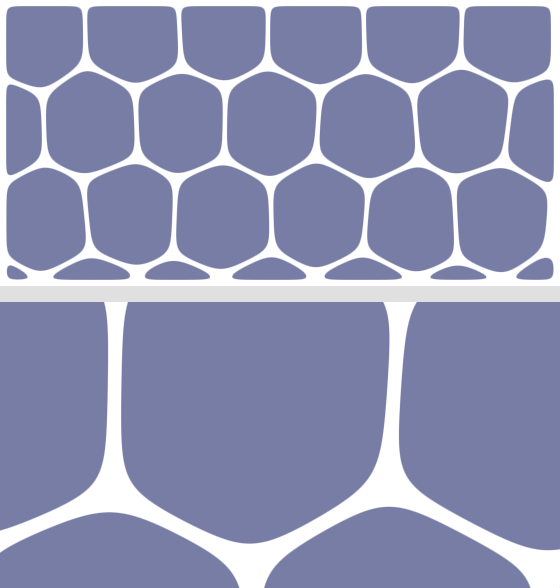
Top: the whole. Bottom: its middle third, enlarged.
Reproduce this pattern procedurally as a Shadertoy shader.

```glsl
// Rounded, slightly irregular hexagonal cells on white, trimmed to a frame.
// A jittered staggered grid seeds a Voronoi diagram; a soft minimum of the
// distances to the cell walls gives rounded corners and flared junctions.

#define SPACING    vec2(0.326, 0.328)   // seed grid step, in canvas heights
#define GRID_START vec2(0.137, -0.096)  // first seed of the lowest row
#define ROWS       4
#define JITTER     0.085                // seed shift, as a part of the step
#define HALF_GAP   0.0078               // half the width of a wall
#define ROUNDING   0.019                // softness of the cell corners
#define FRAME_ROUNDING 0.012            // softness where the frame cuts cells
#define MARGIN     0.0215               // white border around the frame
#define CELL_COLOR vec3(0.467, 0.490, 0.647)
#define WALL_COLOR vec3(1.0)

vec2 hash22(vec2 p) {
    vec3 q = fract(vec3(p.xyx) * vec3(0.1031, 0.1030, 0.0973));
    q += dot(q, q.yzx + 33.33);
    return fract((q.xx + q.yz) * q.zy);
}

// Seed number 'step' columns away from the point, in the given row
vec2 seedNear(vec2 p, int row, int step) {
    float stagger = (row % 2 == 0) ? 0.5 : 0.0;
    float column = round((p.x - GRID_START.x) / SPACING.x - stagger) + float(step);
    vec2 shift = (hash22(vec2(column, row) + 17.0) * 2.0 - 1.0) * JITTER;
    return GRID_START + (vec2(column + stagger, row) + shift) * SPACING;
}

// Soft distance to the walls of the enclosing cell, positive inside
float cellDistance(vec2 p) {
    vec2 center = vec2(0.0);
    float nearest = 1e3;
    for (int row = 0; row < ROWS; row++)
    for (int step = -2; step <= 2; step++) {
        vec2 seed = seedNear(p, row, step);
        float d = distance(p, seed);
        if (d < nearest) { nearest = d; center = seed; }
    }

    // Sum the falloff from every bisector around the nearest seed
    float falloff = 0.0;
    for (int row = 0; row < ROWS; row++)
    for (int step = -2; step <= 2; step++) {
        vec2 toSeed = seedNear(p, row, step) - center;
        float len = length(toSeed);
        if (len > 1e-4) {
            float wall = dot(center + 0.5 * toSeed - p, toSeed / len);
            falloff += exp(-wall / ROUNDING);
        }
    }
    return -ROUNDING * log(max(falloff, 1e-20)) - HALF_GAP;
}

// Soft minimum of the cell walls and the four frame sides
float trimToFrame(float cell, vec2 p, vec2 size) {
    vec2 low = p - MARGIN;
    vec2 high = size - MARGIN - p;
    float m = min(cell, min(min(low.x, low.y), min(high.x, high.y)));
    float falloff = exp((m - cell) / FRAME_ROUNDING)
        + dot(exp((m - low) / FRAME_ROUNDING), vec2(1.0))
        + dot(exp((m - high) / FRAME_ROUNDING), vec2(1.0));
    return m - FRAME_ROUNDING * log(falloff);
}

void mainImage(out vec4 fragColor, in vec2 fragCoord) {
    vec2 p = fragCoord / iResolution.y;
    vec2 size = iResolution.xy / iResolution.y;

    float d = trimToFrame(cellDistance(p), p, size);
    float edge = max(fwidth(d), 1e-5);
    float inside = smoothstep(-0.7, 0.7, d / edge);
    fragColor = vec4(mix(WALL_COLOR, CELL_COLOR, inside), 1.0);
}
```
